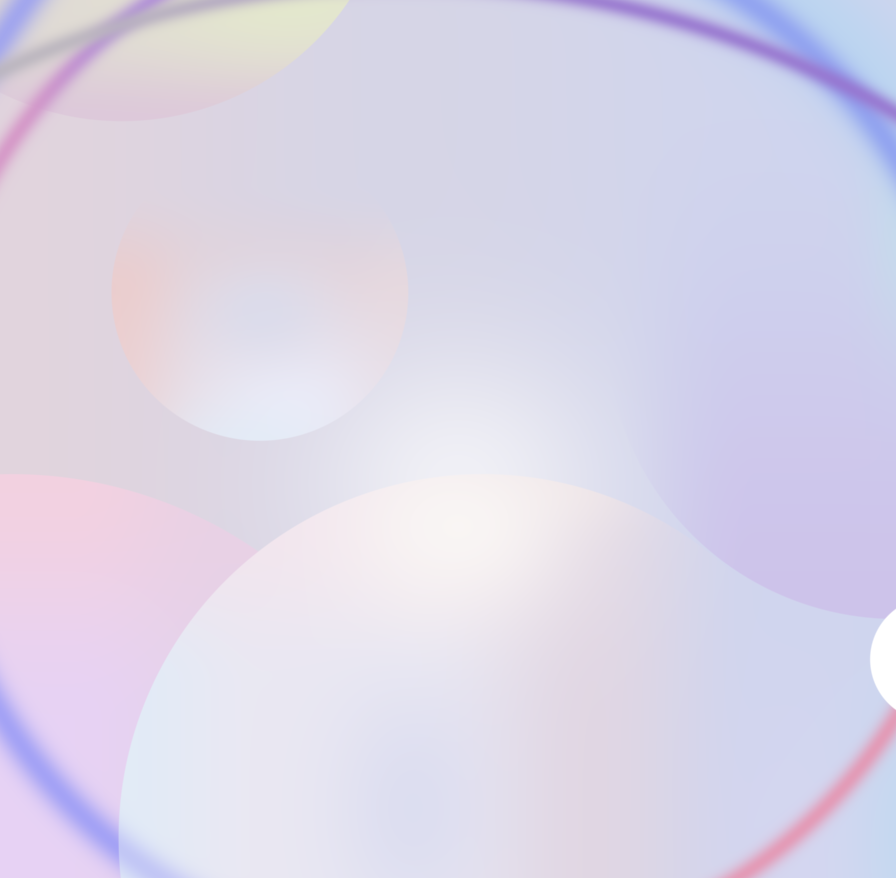
Write a Shadertoy shader that draws this background.

```glsl
// Pastel backdrop of translucent discs, a pale central glow and soft coloured rings.
// Each disc is a circle distance mask filled with gradients; the rings are
// Gaussian bands around circles, tinted by position. Units: canvas height = 1.

// Signed distance to a circle
float circleDist(vec2 p, vec2 center, float radius) {
    return length(p - center) - radius;
}

// Filled disc with an antialiased edge
float discMask(vec2 p, vec2 center, float radius, float pixel) {
    return 1.0 - smoothstep(-pixel, pixel, circleDist(p, center, radius));
}

// Soft band around distance zero
float band(float dist, float width) {
    float t = dist / width;
    return exp(-t * t);
}

// Elliptical spot of light
float glow(vec2 p, vec2 center, vec2 size) {
    vec2 q = (p - center) / size;
    return exp(-dot(q, q));
}

vec3 backdrop(vec2 p) {
    vec3 rose = vec3(0.882, 0.830, 0.866);
    vec3 mist = vec3(0.838, 0.835, 0.902);
    vec3 sky = vec3(0.815, 0.834, 0.932);
    vec3 lilac = vec3(0.845, 0.842, 0.945);
    vec3 col = mix(rose, mist, smoothstep(0.0, 0.48, p.x));
    col = mix(col, sky, smoothstep(0.45, 0.92, p.x));
    col = mix(col, lilac, smoothstep(0.7, 1.0, p.x) * smoothstep(0.35, 0.0, p.y) * 0.8);
    col = mix(col, vec3(0.75, 0.85, 0.94), 0.85 * glow(p, vec2(1.05, 0.04), vec2(0.08, 0.18)));
    return mix(col, vec3(0.945, 0.945, 0.965), 0.95 * glow(p, vec2(0.522, 0.45), vec2(0.17, 0.155)));
}

// Yellow to pink disc in the upper left
vec3 topDiscColor(vec2 p) {
    vec3 col = mix(vec3(0.865, 0.785, 0.855), vec3(0.878, 0.855, 0.835),
                   smoothstep(0.86, 0.97, p.y));
    return mix(col, vec3(0.895, 0.915, 0.800), glow(p, vec2(0.33, 1.02), vec2(0.17, 0.09)));
}

// Small pearl: peach flanks, bluish heart, bright base
vec3 pearlColor(vec2 p) {
    vec3 col = mix(vec3(0.920, 0.800, 0.800), vec3(0.880, 0.825, 0.855),
                   smoothstep(0.14, 0.24, p.x) * 0.75);
    col = mix(col, vec3(0.900, 0.840, 0.860), smoothstep(0.38, 0.47, p.x));
    col = mix(col, vec3(0.922, 0.922, 0.970), glow(p, vec2(0.33, 0.535), vec2(0.14, 0.125)));
    col = mix(col, vec3(0.885, 0.925, 0.970), 0.8 * glow(p, vec2(0.28, 0.49), vec2(0.10, 0.05)));
    return mix(col, vec3(0.850, 0.860, 0.925), 0.8 * glow(p, vec2(0.30, 0.645), vec2(0.075, 0.06)));
}

// Large front disc: warm crown, cool left side, dusky right side
vec3 frontDiscColor(vec2 p) {
    vec3 col = mix(vec3(0.885, 0.920, 0.965), vec3(0.915, 0.908, 0.950),
                   smoothstep(0.14, 0.30, p.x));
    col = mix(col, vec3(0.945, 0.895, 0.930), smoothstep(0.22, 0.40, p.y));
    col = mix(col, vec3(0.880, 0.840, 0.890), smoothstep(0.46, 0.68, p.x));
    col = mix(col, vec3(0.855, 0.862, 0.940), 0.85 * glow(p, vec2(0.47, 0.08), vec2(0.09, 0.14)));
    col = mix(col, vec3(0.945, 0.905, 0.905), 0.7 * glow(p, vec2(0.63, 0.445), vec2(0.13, 0.05)));
    return mix(col, vec3(0.975, 0.960, 0.955), glow(p, vec2(0.522, 0.40), vec2(0.14, 0.11)));
}

// Main ring hue by quadrant around its center
vec3 ringColor(vec2 q) {
    vec3 upperLeft = mix(vec3(0.835, 0.590, 0.780), vec3(0.690, 0.550, 0.850),
                         smoothstep(-0.50, -0.36, q.x));
    vec3 upperRight = vec3(0.560, 0.630, 0.940);
    vec3 lowerLeft = vec3(0.620, 0.620, 0.960);
    vec3 lowerRight = vec3(0.895, 0.590, 0.700);
    float right = smoothstep(-0.1, 0.1, q.x);
    return mix(mix(lowerLeft, lowerRight, right), mix(upperLeft, upperRight, right),
               smoothstep(-0.1, 0.1, q.y));
}

vec3 addRings(vec3 col, vec2 p, float cover) {
    vec2 center = vec2(0.512, 0.503);
    vec2 q = p - center;
    float dist = circleDist(p, center, 0.601);
    float blueSide = smoothstep(-0.02, 0.02, q.x * q.y);
    float upperRight = step(0.0, q.x) * step(0.0, q.y);
    float lowerLeft = step(q.x, 0.0) * step(q.y, 0.0);

    // Cyan halo outside the upper right arc
    col = mix(col, vec3(0.725, 0.835, 0.945), 0.85 * upperRight * band(dist - 0.03, 0.065));
    col = mix(col, vec3(0.770, 0.870, 0.920), 0.7 * glow(p, vec2(1.04, 0.73), vec2(0.05, 0.12)));
    float strength = 0.92 - 0.45 * cover * lowerLeft;
    col = mix(col, ringColor(q), strength * band(dist, mix(0.0125, 0.020, blueSide)));

    // Corner streak, then the wide grey to violet arch
    float streak = band(circleDist(p, vec2(1.341, 0.095), 1.592), 0.020);
    col = mix(col, vec3(0.610, 0.630, 0.940), 0.9 * streak);
    float arch = band(circleDist(p, vec2(0.464, -0.094), 1.114), 0.0115);
    vec3 archColor = mix(vec3(0.730, 0.710, 0.745), vec3(0.590, 0.455, 0.810),
                         smoothstep(0.05, 0.75, p.x));
    return mix(col, archColor, 0.88 * arch);
}

void mainImage(out vec4 fragColor, in vec2 fragCoord) {
    float pixel = 1.0 / iResolution.y;
    vec2 p = fragCoord * pixel;
    vec3 col = backdrop(p);

    // Discs from back to front
    float rightDisc = discMask(p, vec2(1.021, 0.625), 0.330, pixel);
    vec3 violet = mix(vec3(0.805, 0.765, 0.918), vec3(0.808, 0.815, 0.930), smoothstep(0.30, 0.75, p.y));
    col = mix(col, violet, rightDisc * smoothstep(0.68, 0.86, p.x) * (1.0 - smoothstep(0.6, 0.9, p.y)));
    col = mix(col, topDiscColor(p), discMask(p, vec2(0.139, 1.174), 0.312, pixel));
    float pearl = discMask(p, vec2(0.296, 0.667), 0.169, pixel);
    col = mix(col, pearlColor(p), pearl * (1.0 - smoothstep(0.66, 0.79, p.y)));
    vec3 pink = mix(vec3(0.905, 0.825, 0.955), vec3(0.950, 0.820, 0.880), smoothstep(0.18, 0.45, p.y));
    pink = mix(pink, vec3(0.895, 0.820, 0.900), 0.7 * smoothstep(0.08, 0.26, p.x));
    col = mix(col, pink, discMask(p, vec2(0.013, -0.033), 0.493, pixel));
    float front = discMask(p, vec2(0.550, 0.045), 0.415, pixel);
    col = mix(col, frontDiscColor(p), front * (1.0 - smoothstep(0.66, 0.86, p.x)));

    col = addRings(col, p, front);
    col = mix(col, vec3(1.0), discMask(p, vec2(1.062, 0.249), 0.071, pixel));
    fragColor = vec4(col, 1.0);
}
```
